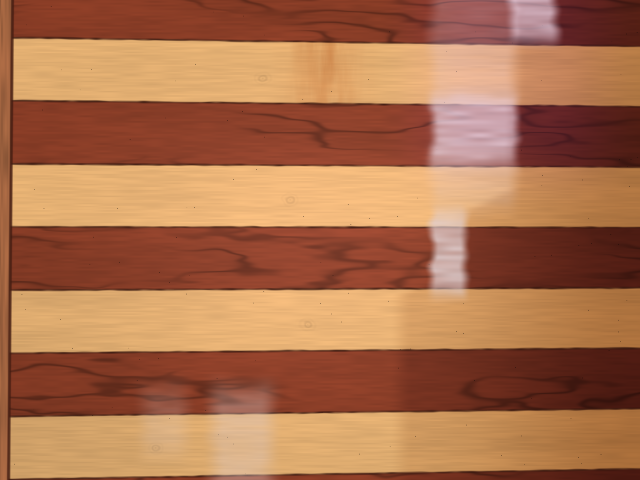
This texture is drawn by a WebGL 1 fragment shader. Its source:

```glsl
precision highp float;
// Glossy parquet of alternating pale and red-brown planks, with window reflections.
uniform vec2 u_resolution;

float hash(vec2 p) {
  vec3 q = fract(vec3(p.xyx) * 0.1031);
  q += dot(q, q.yzx + 33.33);
  return fract((q.x + q.y) * q.z);
}

float noise(vec2 p) {
  vec2 i = floor(p), f = fract(p);
  f = f * f * (3.0 - 2.0 * f);
  return mix(mix(hash(i), hash(i + vec2(1, 0)), f.x),
             mix(hash(i + vec2(0, 1)), hash(i + vec2(1, 1)), f.x), f.y);
}

float fbm(vec2 p) {
  float sum = 0.0, amp = 0.5;
  for (int i = 0; i < 4; i++) {
    sum += amp * noise(p);
    p = p * 2.03 + 7.1;
    amp *= 0.5;
  }
  return sum;
}

// Box mask from corner lo to corner hi with blurred sides
float softBox(vec2 p, vec2 lo, vec2 hi, vec2 blur) {
  vec2 m = smoothstep(lo - blur, lo + blur, p) * (1.0 - smoothstep(hi - blur, hi + blur, p));
  return m.x * m.y;
}

vec3 paleWood(vec2 p, float row, float shade) {
  vec3 col = mix(vec3(0.88, 0.68, 0.44), vec3(0.65, 0.42, 0.22), shade);
  float fine = noise(vec2(p.x * 22.0, p.y * 330.0));
  float broad = fbm(vec2(p.x * 3.0, p.y * 24.0) + row * 13.0);
  col *= 0.91 + 0.07 * fine + 0.11 * broad;
  // One small ringed knot per plank
  vec2 c = vec2(0.2 + 0.65 * hash(vec2(row, 4.0)), 0.14 + row * 0.129 + 0.035 * hash(vec2(row, 9.0)));
  float r = length((p - c) * vec2(1.0, 1.25)) + 0.006 * noise(p * 90.0);
  col *= 1.0 - 0.12 * exp(-r * r * 4500.0) * (0.6 + 0.4 * cos(r * 650.0));
  // Orange flame across the top plank
  float flame = exp(-pow((p.x - 0.68) / 0.06, 2.0)) * step(row, 0.5);
  return mix(col, vec3(0.76, 0.46, 0.23), flame * fbm(vec2(p.x * 45.0, p.y * 9.0)) * 0.9);
}

vec3 redWood(vec2 p, float row, float shade) {
  vec3 col = mix(vec3(0.51, 0.225, 0.14), vec3(0.27, 0.09, 0.06), shade);
  // Curling figure: thin dark contours of a stretched field
  float field = fbm(vec2(p.x * 2.4, p.y * 13.0) + row * 17.3);
  float vein = pow(0.5 + 0.5 * sin(field * 34.0), 7.0);
  vein *= smoothstep(0.35, 0.7, noise(vec2(p.x * 3.5, p.y * 9.0) + row * 5.7));
  float fine = noise(vec2(p.x * 28.0, p.y * 260.0));
  col *= 0.86 + 0.1 * fine + 0.22 * field;
  return col * (1.0 - 0.34 * vein * (0.7 + 0.3 * fine));
}

void main() {
  vec2 p = gl_FragCoord.xy / u_resolution.y;
  p.y = 1.0 - p.y;
  float px = 1.0 / u_resolution.y;
  float across = p.x * u_resolution.y / u_resolution.x;

  // Planks fan slightly: spacing shrinks to the right
  float spacing = mix(0.1316, 0.1258, across);
  float t = (p.y - mix(0.078, 0.0965, across)) / spacing;
  float row = floor(t);
  float seam = (0.5 - abs(fract(t) - 0.5)) * spacing;
  float side = mod(row, 2.0) < 0.5 ? 1.0 : -1.0;

  // Shade deepens to the right, with a stepped edge
  float edge = mix(1.07, 0.95, smoothstep(0.38, 0.46, p.y));
  edge = mix(edge, 0.83, smoothstep(0.57, 0.62, p.y));
  float shade = 0.32 * smoothstep(edge - 0.02, edge + 0.03, p.x)
              + 0.6 * smoothstep(0.85, 1.33, p.x) * mix(0.75, 1.1, p.y);

  vec3 col = mix(redWood(p, row, shade), paleWood(p, row, shade), smoothstep(-px, px, side * seam));

  // Broad sheen in the middle, dimmer corners
  vec2 g = (p - vec2(0.66, 0.47)) / vec2(0.42, 0.3);
  col += vec3(0.08, 0.055, 0.055) * exp(-dot(g, g));
  col *= 1.0 - 0.09 * smoothstep(0.5, 0.0, p.x) * smoothstep(0.35, 1.0, p.y);

  // Dark, unevenly filled seams
  float gap = 0.0012 + 0.0014 * noise(vec2(p.x * 40.0, row * 3.0 + step(0.5, fract(t))));
  float line = 1.0 - smoothstep(gap - px, gap + px, seam);
  col = mix(col, vec3(0.2, 0.08, 0.05), line * (0.45 + 0.4 * noise(vec2(p.x * 60.0, t))));

  // Sparse pits in the varnish
  vec2 cell = floor(p * 50.0);
  vec2 pit = fract(p * 50.0) - 0.25 - 0.5 * vec2(hash(cell), hash(cell + 31.0));
  col *= 1.0 - 0.35 * step(0.96, hash(cell + 77.0)) * smoothstep(0.08, 0.02, length(pit));

  // Window reflections, rippled by the lacquer
  vec2 q = p + 0.012 * (vec2(noise(p * vec2(18.0, 45.0)), noise(p * 25.0)) - 0.5);
  float glare = 0.5 * softBox(q, vec2(0.9, 0.2), vec2(1.078, 0.34), vec2(0.012, 0.03));
  glare += 0.24 * softBox(q, vec2(0.9, -0.2), vec2(1.07, 0.43), vec2(0.02, 0.04));
  glare += 0.7 * softBox(q, vec2(1.065, -0.2), vec2(1.158, 0.085), vec2(0.015, 0.025));
  glare += 0.78 * softBox(q, vec2(0.9, 0.445), vec2(0.97, 0.61), vec2(0.012, 0.03));
  glare += 0.2 * softBox(q, vec2(0.3, 0.81), vec2(0.385, 0.95), vec2(0.025, 0.04));
  glare += 0.34 * softBox(q, vec2(0.445, 0.81), vec2(0.565, 1.1), vec2(0.025, 0.04));
  glare *= 0.85 + 0.3 * noise(p * vec2(20.0, 110.0));
  col = mix(col, vec3(0.88, 0.81, 0.81), clamp(glare, 0.0, 0.92));
  col += vec3(0.03, 0.0, 0.06) * softBox(p, vec2(0.88, -0.2), vec2(1.25, 0.36), vec2(0.1));

  // Upright trim along the left side
  float rim = p.x - mix(0.026, 0.018, p.y);
  vec3 trim = vec3(0.63, 0.39, 0.25) * (0.85 + 0.25 * noise(p * vec2(250.0, 15.0)));
  col = mix(trim, col, smoothstep(-px, px, rim));
  col = mix(col, vec3(0.25, 0.1, 0.06), 0.8 * (1.0 - smoothstep(0.001, 0.001 + 2.0 * px, abs(rim))));

  gl_FragColor = vec4(clamp(col, 0.0, 1.0), 1.0);
}
```
